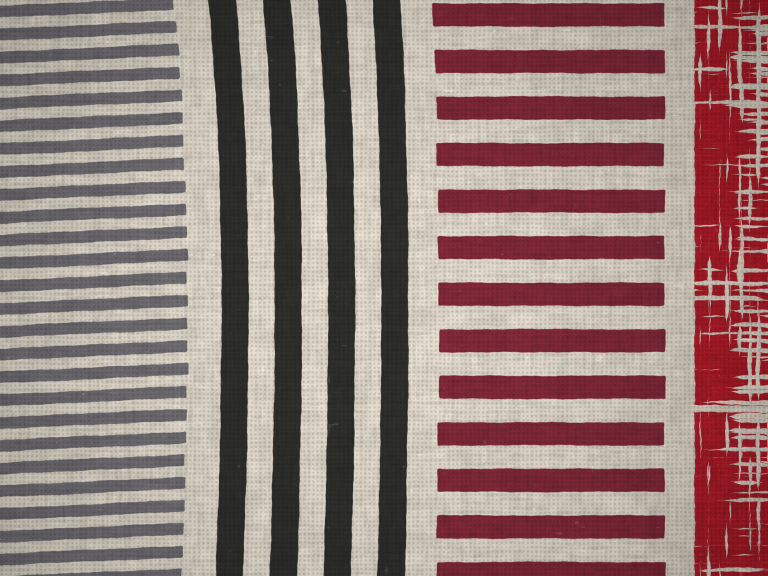
Give the GLSL for this texture, as a Shadertoy shader.

```glsl
// Printed cotton: a column of thin grey bars, four black stripes, a column of
// crimson bars and a scratched red panel, on a cream plain weave. Distance
// functions draw the print; layered sines bow it and roughen its edges.

// Lengths are in canvas heights; x runs from 0 to 4/3.
const vec3 CREAM   = vec3(0.83, 0.80, 0.75);
const vec3 GREY    = vec3(0.42, 0.41, 0.43);
const vec3 BLACK   = vec3(0.17, 0.17, 0.16);
const vec3 CRIMSON = vec3(0.48, 0.15, 0.21);
const vec3 RED     = vec3(0.66, 0.10, 0.15);

const float GREY_PERIOD = 0.0396, GREY_TOP = 0.993, GREY_HALF = 0.0102;
const float GREY_RIGHT = 0.326, GREY_SLOPE = 0.045;
const float STRIPE_PERIOD = 0.0925, STRIPE_FIRST = 0.408, STRIPE_HALF = 0.0235;
const float STRIPE_COUNT = 4.0;
const float BAR_PERIOD = 0.0808, BAR_TOP = 0.974, BAR_HALF = 0.0200;
const float BAR_LEFT = 0.762, BAR_RIGHT = 1.1545;
const float PANEL_LEFT = 1.206, PANEL_GAP_Y = 0.290;
const float BOW = 0.089, BOW_MIDDLE = 0.46;
const float THREAD = 0.0076;       // weave period
const float EDGE_WOBBLE = 0.0011;
const float VIGNETTE = 0.36;

float hash(vec2 p) {
    p = fract(p * vec2(0.1031, 0.1137));
    p += dot(p, p.yx + 33.33);
    return fract((p.x + p.y) * p.x * 91.7);
}

float noise(vec2 p) {
    vec2 i = floor(p), f = fract(p);
    f = f * f * (3.0 - 2.0 * f);
    return mix(mix(hash(i), hash(i + vec2(1, 0)), f.x),
               mix(hash(i + vec2(0, 1)), hash(i + vec2(1, 1)), f.x), f.y);
}

// Layered sines, roughly -1 to 1
float wobble(vec2 p) {
    return 0.45 * sin(p.x * 31.0 + 2.0 * sin(p.y * 23.0))
         + 0.35 * sin(p.y * 97.0 + 2.0 * sin(p.x * 61.0))
         + 0.20 * sin(p.x * 260.0 + p.y * 310.0);
}

float roundBox(vec2 p, vec2 halfSize, float radius) {
    vec2 d = abs(p) - halfSize + radius;
    return length(max(d, 0.0)) + min(max(d.x, d.y), 0.0) - radius;
}

// Column of level bars from left to right, with slightly uneven ends
float barColumn(vec2 p, float left, float right, float top, float period, float halfHeight) {
    float row = round((p.y - top) / period);
    float jitter = 0.003 * (hash(vec2(row + 60.0, left * 50.0 + 9.0)) - 0.5);
    vec2 local = p - vec2(0.5 * (left + right) + jitter, top + row * period);
    return roundBox(local, vec2(0.5 * (right - left), halfHeight), 0.003);
}

float stripes(float x) {
    float n = clamp(round((x - STRIPE_FIRST) / STRIPE_PERIOD), 0.0, STRIPE_COUNT - 1.0);
    return abs(x - STRIPE_FIRST - n * STRIPE_PERIOD) - STRIPE_HALF;
}

// Broken scratches running along "along", spaced across "across"
float scratches(float across, float along, float spacing, float wear) {
    float id = floor(across / spacing);
    float offset = 0.4 * (hash(vec2(id + 7.0, spacing * 900.0)) - 0.5);
    float presence = noise(vec2(id * 7.0 + 3.0, along * 17.0)) + wear;
    float width = 0.0046 * smoothstep(0.42, 0.95, presence) - 0.0009;
    return abs(fract(across / spacing) - 0.5 - offset) * spacing - width;
}

float panel(vec2 p) {
    vec2 q = p + 0.0016 * vec2(wobble(p.yx * 1.7), wobble(p * 1.3 + 4.0));
    float wear = 0.8 * (noise(p * vec2(9.0, 8.0) + 5.0) - 0.5)
               + 0.22 * smoothstep(PANEL_LEFT + 0.03, PANEL_LEFT + 0.10, p.x);
    float cut = abs(q.y - PANEL_GAP_Y) - 0.006;
    for (float layer = 0.0; layer < 2.0; layer++) {
        float spacing = 0.017 + 0.012 * layer;
        cut = min(cut, scratches(q.x, q.y, spacing, wear));
        cut = min(cut, scratches(q.y, q.x, spacing * 0.9, wear));
    }
    return max(PANEL_LEFT - q.x, -cut);
}

// Plain weave: alternating threads, each with its own tone
float weave(vec2 p) {
    vec2 t = (p + 0.0012 * wobble(p * 0.6)) / THREAD;
    vec2 wave = cos(6.2832 * t);
    float tone = noise(vec2(floor(t.x) * 3.0, t.y * 0.22))
               + noise(vec2(t.x * 0.22, floor(t.y) * 3.0 + 80.0)) - 1.0;
    return 0.035 * (wave.x + wave.y) - 0.03 * wave.x * wave.y
         + 0.07 * tone + 0.06 * (noise(t * 2.3) - 0.5);
}

void mainImage(out vec4 fragColor, in vec2 fragCoord) {
    vec2 p = fragCoord / iResolution.y;
    float soft = max(0.8 / iResolution.y, 0.0012);

    // Cloth bows to the right around mid height, most at the left
    float d = p.y - BOW_MIDDLE;
    vec2 q = p + vec2(BOW * (1.0 - p.x / 1.2) * d * d * (1.0 + 0.5 * d), 0.0);
    q += EDGE_WOBBLE * vec2(wobble(p), wobble(p.yx + 2.0));

    // Print
    vec2 tilted = q - vec2(0.0, GREY_SLOPE * (q.x - GREY_RIGHT));
    float grey = barColumn(tilted, -0.1, GREY_RIGHT, GREY_TOP, GREY_PERIOD, GREY_HALF);
    float bar = barColumn(q, BAR_LEFT, BAR_RIGHT, BAR_TOP, BAR_PERIOD, BAR_HALF);
    vec3 col = CREAM;
    col = mix(col, GREY, smoothstep(soft, -soft, grey));
    col = mix(col, BLACK, smoothstep(soft, -soft, stripes(q.x)));
    col = mix(col, CRIMSON, smoothstep(soft, -soft, bar));
    col = mix(col, RED, smoothstep(soft, -soft, panel(p)));

    // Thread relief, faint lint and light falling off to the corners
    col *= 1.0 + weave(p);
    col += 0.10 * smoothstep(0.93, 1.0, noise(p * vec2(70.0, 95.0)));
    vec2 c = p - vec2(0.62, 0.48);
    col *= 1.02 - VIGNETTE * dot(c, c);
    fragColor = vec4(clamp(col, 0.0, 1.0), 1.0);
}
```
